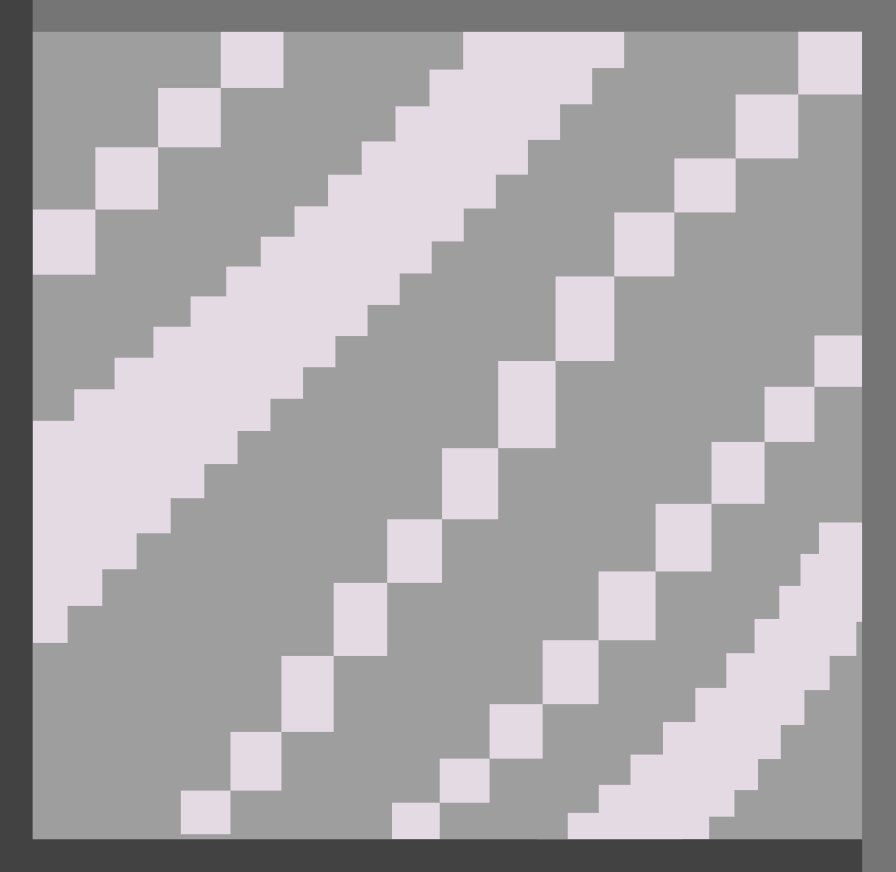
Reproduce this pattern procedurally as a Shadertoy shader.

```glsl
const vec2 GRID = vec2(768.0, 746.0);   // canvas size in design units, y down
const vec2 PANE_MIN = vec2(28.0, 27.0);
const vec2 PANE_MAX = vec2(739.0, 718.0);
const float TAU = 6.28319;

const vec3 PANE_GRAY = vec3(0.62);
const vec3 GLINT = vec3(0.894, 0.855, 0.89);
const vec3 RIM_LIGHT = vec3(0.46);
const vec3 RIM_DARK = vec3(0.26);

// Antialiased step, one pixel wide on each axis
vec2 softStep(vec2 edge, vec2 p, vec2 pixel) {
    return clamp((p - edge) / pixel + 0.5, 0.0, 1.0);
}

float boxMask(vec2 p, vec2 lo, vec2 hi, vec2 pixel) {
    vec2 inside = softStep(lo, p, pixel) * (1.0 - softStep(hi, p, pixel));
    return inside.x * inside.y;
}

// Corner i of n along a gently curved, uneven diagonal
vec2 cornerAt(float i, float n, vec2 start, vec2 end, vec2 bow, vec2 sway, vec2 wobble) {
    float t = i / n;
    return mix(start, end, t) + bow * 4.0 * t * (1.0 - t)
         + sway * sin(TAU * t) + wobble * cos(1.428 * (i - 1.5));
}

// Blocks touching corner to corner
float blockChain(vec2 p, vec2 pixel, float n, vec2 start, vec2 end, vec2 bow, vec2 sway, vec2 wobble) {
    float mask = 0.0;
    for (float i = 0.0; i < n; i++) {
        vec2 a = cornerAt(i, n, start, end, bow, sway, wobble);
        vec2 b = cornerAt(i + 1.0, n, start, end, bow, sway, wobble);
        mask = max(mask, boxMask(p, min(a, b), max(a, b), pixel));
    }
    return mask;
}

// Region right of and below a descending staircase
float stairs(vec2 p, vec2 pixel, float n, vec2 start, vec2 end, vec2 bow, vec2 sway) {
    float mask = 0.0;
    for (float i = 0.0; i <= n; i++) {
        vec2 inside = softStep(cornerAt(i, n, start, end, bow, sway, vec2(0.0)), p, pixel);
        mask = max(mask, inside.x * inside.y);
    }
    return mask;
}

// Thin dotted streaks
float thinStreaks(vec2 p, vec2 pixel) {
    float upper = blockChain(p, pixel, 4.0, vec2(28, 235), vec2(243, 27),
                             vec2(0, -5), vec2(0), vec2(0));
    float middle = blockChain(p, pixel, 12.0, vec2(155, 718), vec2(739, 27),
                              vec2(-20, 3), vec2(0, 18), vec2(0, 8));
    float lower = blockChain(p, pixel, 9.0, vec2(336, 718), vec2(739, 287),
                             vec2(0, 16), vec2(-6, 16), vec2(0));
    return max(upper, max(middle, lower));
}

// Wide stepped bands, each the gap between two staircases
float wideBands(vec2 p, vec2 pixel) {
    float broad = stairs(p, pixel, 12.0, vec2(397, 27), vec2(28, 360), vec2(11, 9), vec2(-3, 4))
        * (1.0 - stairs(p, pixel, 18.0, vec2(535, 27), vec2(28, 550), vec2(6, -1), vec2(-1.5, 7)));
    float narrow = stairs(p, pixel, 10.0, vec2(702, 447), vec2(460, 718), vec2(15, 6), vec2(5, -4))
        * (1.0 - stairs(p, pixel, 7.0, vec2(734, 532), vec2(585, 718), vec2(0, 10), vec2(-2, -3)));
    return max(broad, narrow);
}

// Beveled rim: dark on the left and bottom, lighter on the top and right
vec3 rimColor(vec2 p, vec2 pixel) {
    vec2 pastMin = softStep(PANE_MIN, p, pixel);
    vec2 pastMax = softStep(PANE_MAX, p, pixel);
    float light = pastMin.x * max(1.0 - pastMin.y, pastMax.x);
    return mix(RIM_DARK, RIM_LIGHT, light);
}

void mainImage(out vec4 fragColor, in vec2 fragCoord) {
    vec2 pixel = GRID / iResolution.xy;
    vec2 p = fragCoord * pixel;
    p.y = GRID.y - p.y;

    float glint = max(thinStreaks(p, pixel), wideBands(p, pixel));
    vec3 pane = mix(PANE_GRAY, GLINT, glint);
    float paneMask = boxMask(p, PANE_MIN, PANE_MAX, pixel);
    fragColor = vec4(mix(rimColor(p, pixel), pane, paneMask), 1.0);
}
```
